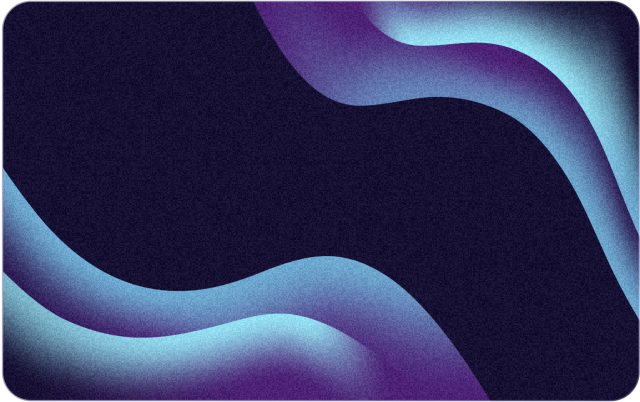
Reproduce this background procedurally as a Shadertoy shader.

```glsl
#define ASPECT 1.593
#define CORNER_RADIUS 0.072
#define BORDER_WIDTH 0.003
#define GRAIN_CELLS 322.0
#define GRAIN_DARK 0.055
#define GRAIN_TINT 0.14

const vec3 NAVY = vec3(0.085, 0.062, 0.195);
const vec3 DUSK = vec3(0.17, 0.10, 0.32);
const vec3 PURPLE = vec3(0.30, 0.13, 0.46);
const vec3 BLUE = vec3(0.43, 0.67, 0.82);
const vec3 CYAN = vec3(0.58, 0.88, 0.95);
const vec3 RIM = vec3(0.66, 0.65, 0.75);

// Knots of each wave: x, y, slope
const vec3 UPPER_OUTER[8] = vec3[8](
    vec3(0.629, 1.000, -2.10), vec3(0.757, 0.803, -1.02),
    vec3(0.896, 0.737, 0.00), vec3(1.089, 0.759, 0.00),
    vec3(1.266, 0.714, -0.53), vec3(1.421, 0.544, -1.70),
    vec3(1.525, 0.326, -2.10), vec3(1.593, 0.201, -1.70));
const vec3 UPPER_INNER[8] = vec3[8](
    vec3(0.850, 1.060, -2.00), vec3(0.882, 1.000, -1.60),
    vec3(0.975, 0.905, -0.55), vec3(1.054, 0.886, 0.00),
    vec3(1.183, 0.894, 0.00), vec3(1.349, 0.840, -0.72),
    vec3(1.494, 0.647, -2.15), vec3(1.593, 0.409, -2.10));
const vec3 LOWER_OUTER[8] = vec3[8](
    vec3(0.000, 0.593, -1.45), vec3(0.145, 0.409, -0.97),
    vec3(0.446, 0.276, 0.00), vec3(0.643, 0.320, 0.40),
    vec3(0.813, 0.363, 0.00), vec3(0.975, 0.305, -0.72),
    vec3(1.220, 0.004, -1.65), vec3(1.593, -0.700, -1.90));
const vec3 LOWER_INNER[8] = vec3[8](
    vec3(0.000, 0.332, -1.00), vec3(0.166, 0.203, -0.45),
    vec3(0.353, 0.160, 0.00), vec3(0.560, 0.195, 0.27),
    vec3(0.695, 0.220, 0.00), vec3(0.851, 0.174, -0.55),
    vec3(0.959, 0.102, -0.80), vec3(1.079, -0.006, -1.00));

// Cubic Hermite through the knots, straight beyond both ends
float waveHeight(vec3 knots[8], float x) {
    float y = knots[0].y + knots[0].z * (x - knots[0].x);
    for (int i = 0; i < 7; i++) {
        vec3 a = knots[i], b = knots[i + 1];
        if (x >= a.x) {
            float span = b.x - a.x, t = (x - a.x) / span, s = 1.0 - t;
            y = s * s * ((1.0 + 2.0 * t) * a.y + t * span * a.z)
              + t * t * ((3.0 - 2.0 * t) * b.y - s * span * b.z);
        }
    }
    vec3 end = knots[7];
    return x > end.x ? end.y + end.z * (x - end.x) : y;
}

// Approximate signed distance above a wave
float waveDistance(vec3 knots[8], vec2 p) {
    float h = 0.004;
    float y = waveHeight(knots, p.x);
    float slope = (waveHeight(knots, p.x + h) - waveHeight(knots, p.x - h)) / (2.0 * h);
    return (p.y - y) / sqrt(1.0 + slope * slope);
}

float fade(float depth, float width) {
    return 1.0 - smoothstep(0.0, width, depth);
}

float hash(vec2 cell) {
    vec3 q = fract(cell.xyx * 0.1031);
    q += dot(q, q.yzx + 33.33);
    return fract((q.x + q.y) * q.z);
}

float roundedBox(vec2 p, vec2 halfSize, float radius) {
    vec2 q = abs(p) - halfSize + radius;
    return length(max(q, 0.0)) + min(max(q.x, q.y), 0.0) - radius;
}

void mainImage(out vec4 fragColor, in vec2 fragCoord) {
    vec2 p = fragCoord / iResolution.xy * vec2(ASPECT, 1.0);
    float aa = 0.75 / iResolution.y;
    vec3 color = NAVY;

    // Upper ribbon
    float depth = waveDistance(UPPER_OUTER, p);
    float glow = 0.72 * smoothstep(0.62, 0.98, p.x) + 0.25 * smoothstep(1.1, 1.45, p.x);
    float width = mix(0.22, 0.125, smoothstep(0.9, 1.25, p.x));
    vec3 base = mix(PURPLE, DUSK, smoothstep(1.2, 1.55, p.x));
    color = mix(color, mix(base, BLUE, glow * fade(depth, width)), smoothstep(-aa, aa, depth));

    // Upper corner
    depth = waveDistance(UPPER_INNER, p);
    glow = smoothstep(0.88, 1.03, p.x);
    base = mix(PURPLE, NAVY, smoothstep(0.95, 1.45, p.x));
    vec3 light = mix(BLUE, CYAN, smoothstep(0.45, 0.85, p.y));
    color = mix(color, mix(base, light, glow * fade(depth, 0.155)), smoothstep(-aa, aa, depth));

    // Lower ribbon
    depth = -waveDistance(LOWER_OUTER, p);
    glow = mix(1.0, smoothstep(0.0, 0.36, p.y), smoothstep(0.5, 0.85, p.x));
    width = mix(0.15, 0.30, smoothstep(0.35, 0.75, p.x));
    base = mix(DUSK, PURPLE, smoothstep(0.0, 0.5, p.x));
    color = mix(color, mix(base, BLUE, glow * fade(depth, width)), smoothstep(-aa, aa, depth));

    // Lower corner
    depth = -waveDistance(LOWER_INNER, p);
    glow = mix(0.8, 1.0, smoothstep(0.0, 0.6, p.x)) * (1.0 - smoothstep(0.76, 0.98, p.x));
    base = mix(NAVY, PURPLE, smoothstep(0.0, 0.65, p.x));
    color = mix(color, mix(base, CYAN, glow * fade(depth, 0.17)), smoothstep(-aa, aa, depth));

    // Grain
    float grain = hash(floor(p * GRAIN_CELLS)) - 0.5;
    color += grain * (GRAIN_DARK + GRAIN_TINT * color * (1.0 - color));

    // Card outline
    float card = roundedBox(p - vec2(0.5 * ASPECT + 0.002, 0.5), vec2(0.5 * ASPECT - 0.003, 0.498), CORNER_RADIUS);
    float rim = smoothstep(-BORDER_WIDTH - aa, -BORDER_WIDTH + aa, card);
    color = mix(color, RIM, rim * mix(0.9, 0.35, p.x / ASPECT));
    color = mix(color, vec3(1.0), smoothstep(-aa, aa, card));
    fragColor = vec4(clamp(color, 0.0, 1.0), 1.0);
}
```
